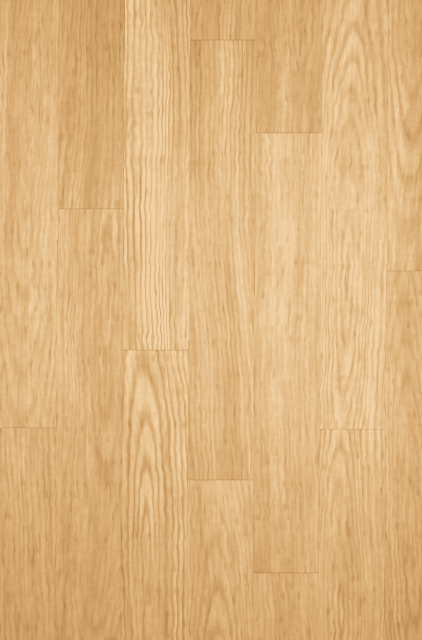
Write a WebGL 2 fragment shader that draws this texture.

```glsl
#version 300 es
precision highp float;

uniform vec2 u_resolution;
out vec4 outColor;

const float STRIP_WIDTH = 0.156;
const float FIRST_SEAM = 0.135;
const float BOARD_LENGTH = 0.6875;
const float SKEW = 0.010;

// Per strip: height of one end joint, strength of the growth rings, base tone
const float JOINT[7] = float[7](0.332, 0.674, 0.453, 0.250, 0.105, 0.329, 0.577);
const float RING_STRENGTH[7] = float[7](0.15, 0.19, 0.34, 0.17, 0.11, 0.23, 0.19);
const float STRIP_TONE[7] = float[7](0.03, -0.08, 0.03, -0.06, 0.0, 0.08, 0.05);

const vec3 DARK_OAK = vec3(0.74, 0.54, 0.31);
const vec3 MID_OAK = vec3(0.86, 0.69, 0.47);
const vec3 PALE_OAK = vec3(0.93, 0.80, 0.62);

float hash(vec2 p) {
    return fract(sin(dot(p, vec2(127.1, 311.7))) * 43758.55);
}

float noise(vec2 p) {
    vec2 i = floor(p);
    vec2 f = fract(p);
    f = f * f * (3.0 - 2.0 * f);
    float low = mix(hash(i), hash(i + vec2(1.0, 0.0)), f.x);
    float high = mix(hash(i + vec2(0.0, 1.0)), hash(i + vec2(1.0, 1.0)), f.x);
    return mix(low, high, f.y);
}

float fbm(vec2 p) {
    float sum = 0.0;
    float amplitude = 0.5;
    for (int i = 0; i < 4; i++) {
        sum += amplitude * (noise(p) - 0.5);
        p = p * 2.03 + 17.3;
        amplitude *= 0.5;
    }
    return sum;
}

float lineMask(float dist, float halfWidth, float pixel) {
    return 1.0 - smoothstep(halfWidth, halfWidth + pixel, dist);
}

// Bends the board so that the fibres wander and lean
vec2 warpGrain(vec2 q, float seed) {
    float lean = (hash(vec2(seed, 2.0)) - 0.5) * 0.09;
    float sway = fbm(vec2(q.x * 6.0, q.y * 2.2) + seed) * 0.036;
    float wiggle = (noise(vec2(q.x * 45.0, q.y * 48.0) + seed) - 0.5) * 0.004;
    return vec2(q.x + lean * (q.y - 0.5) + sway + wiggle, q.y);
}

// Growth rings: long arches on some boards, near-straight lines on others
float rings(vec2 g, float seed) {
    float arch = step(0.5, hash(vec2(seed, 5.0)));
    float centre = (hash(vec2(seed, 7.0)) - 0.5) * 0.08;
    float tip = hash(vec2(seed, 9.0));
    float arched = length(vec2(g.x - centre, (g.y - tip) * 0.10));
    float field = mix(g.x, arched, arch);
    float spacing = 78.0 + 30.0 * hash(vec2(seed, 11.0));
    float phase = fract(field * spacing + 1.4 * noise(vec2(field * 30.0, seed)));
    float profile = smoothstep(0.0, 0.45, phase) * (1.0 - smoothstep(0.72, 1.0, phase));
    float presence = 0.2 + 1.2 * noise(vec2(field * 24.0, g.y * 4.0) + seed);
    return (profile - 0.62) * presence;
}

float fibres(vec2 g, float seed) {
    float broad = fbm(vec2(g.x * 30.0, g.y * 1.3) + seed) * 0.50;
    float fine = (noise(vec2(g.x * 170.0, g.y * 10.0) + seed) - 0.5) * 0.25;
    float hair = (noise(vec2(g.x * 290.0, g.y * 45.0) + seed) - 0.5) * 0.17;
    float mottle = (noise(vec2(g.x * 90.0, g.y * 150.0) + seed) - 0.5) * 0.09;
    return broad + fine + hair + mottle;
}

float pores(vec2 g, float seed) {
    float dash = noise(vec2(g.x * 200.0, g.y * 38.0) + seed);
    return smoothstep(0.70, 0.95, dash);
}

vec3 oakColor(float tone) {
    vec3 lower = mix(DARK_OAK, MID_OAK, clamp(tone / 0.6, -0.3, 1.0));
    return mix(lower, PALE_OAK, clamp((tone - 0.6) / 0.4, 0.0, 1.15));
}

void main() {
    vec2 uv = gl_FragCoord.xy / u_resolution;
    vec2 pixel = 1.0 / u_resolution;
    float aspect = u_resolution.y / u_resolution.x;

    // Strips side by side, each cut into boards of equal length
    float across = (uv.x - SKEW * (uv.y - 0.5) - FIRST_SEAM) / STRIP_WIDTH + 1.0;
    int strip = clamp(int(floor(across)), 0, 6);
    float along = (uv.y - JOINT[strip]) / BOARD_LENGTH;
    vec2 cell = fract(vec2(across, along));
    float seed = 40.0 * hash(vec2(float(strip), floor(along)) + 3.7);

    // Grain of this board
    vec2 local = vec2((cell.x - 0.5) * STRIP_WIDTH, cell.y * BOARD_LENGTH * aspect);
    vec2 grain = warpGrain(local, seed);
    float tone = 0.66 + STRIP_TONE[strip] + (hash(vec2(seed, 1.0)) - 0.5) * 0.20;
    tone += RING_STRENGTH[strip] * rings(grain, seed) * 1.3;
    tone += fibres(grain, seed) - 0.20 * pores(grain, seed);

    // Soft light, brightest near the middle
    vec2 fromLight = (uv - vec2(0.54, 0.57)) * vec2(0.75, 1.0);
    tone += 0.19 - 1.4 * dot(fromLight, fromLight);

    // Faint seams between strips and slightly darker end joints
    vec2 edge = min(cell, 1.0 - cell) * vec2(STRIP_WIDTH, BOARD_LENGTH);
    tone -= 0.09 * lineMask(edge.x, 0.0006, pixel.x);
    tone -= 0.22 * lineMask(edge.y, 0.0004, pixel.y);

    outColor = vec4(oakColor(tone), 1.0);
}
```
